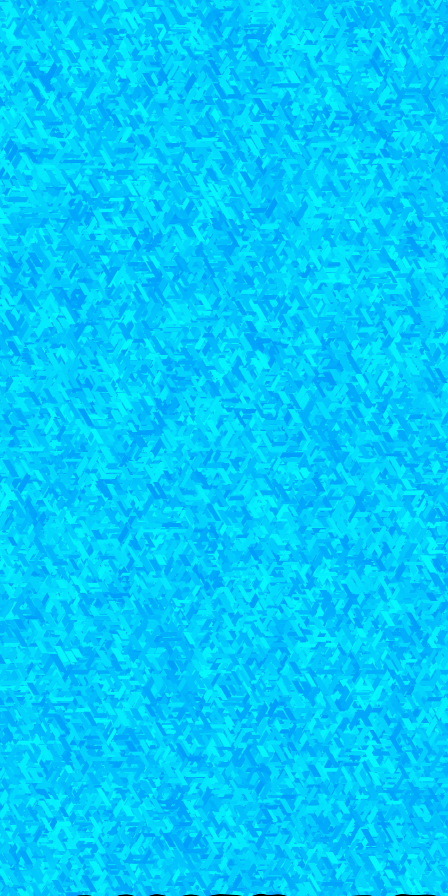
Give the GLSL for this pattern, as a Shadertoy shader.

```glsl
const float THIRD_TURN = 1.0471976; // 60 degrees

vec3 hash3(vec3 p) {
    p = fract(p * vec3(0.1031, 0.1030, 0.0973));
    p += dot(p, p.yxz + 33.33);
    return fract((p.xxy + p.yxx) * p.zyx);
}

vec2 heading(float angle) {
    return vec2(cos(angle), sin(angle));
}

float cornerSlope(vec2 corner, vec2 offset) {
    return dot(heading(6.2831853 * hash3(vec3(corner, 7.0)).x), offset);
}

float gradientNoise(vec2 p) {
    vec2 i = floor(p), f = p - i;
    vec2 u = f * f * f * (f * (f * 6.0 - 15.0) + 10.0);
    vec2 e = vec2(1, 0);
    return mix(mix(cornerSlope(i, f), cornerSlope(i + e.xy, f - e.xy), u.x),
               mix(cornerSlope(i + e.yx, f - e.yx), cornerSlope(i + 1.0, f - 1.0), u.x), u.y);
}

vec3 waterColor(float tone) {
    return mix(vec3(0.0, 0.625, 0.98), vec3(0.02, 0.97, 0.99), clamp(tone, 0.0, 1.0));
}

void mainImage(out vec4 fragColor, in vec2 fragCoord) {
    vec2 p = fragCoord / iResolution.x;
    float pixel = 1.0 / iResolution.x;
    float drift = 0.16 * gradientNoise(p * 9.0);
    vec3 color = waterColor(0.5 + drift);

    // Overlapping layers of slanted strokes in three directions
    for (int i = 0; i < 33; i++) {
        float layer = float(i);
        float angle = THIRD_TURN * float(i % 3);
        float endAngle = angle + THIRD_TURN * float(1 + (i / 3) % 2);
        vec2 cellSize = i % 3 == 0 ? vec2(0.055, 0.014) : vec2(0.048, 0.018);

        // Skewed grid with each row shifted at random
        vec2 q = inverse(mat2(heading(angle), heading(endAngle))) * p / cellSize;
        q += hash3(vec3(layer, 3.0, 5.0)).xy * 20.0 + 100.0;
        q.x += hash3(vec3(floor(q.y), layer, 11.0)).x;
        vec2 cell = floor(q);
        vec3 look = hash3(vec3(cell, layer + 1.0));
        vec3 shape = hash3(vec3(cell, layer + 51.0));

        // Parallelogram with smooth edges
        vec2 halfSize = mix(vec2(0.22, 0.25), vec2(0.48, 0.46), shape.xy);
        vec2 edge = (abs(q - cell - 0.5) - halfSize) * cellSize * sin(THIRD_TURN);
        vec2 cover = clamp(0.5 - edge / pixel, 0.0, 1.0);
        float stroke = cover.x * cover.y * step(look.x, 0.42);
        color = mix(color, waterColor(look.y + drift), stroke);
    }

    // Sparse dark gaps along the lower rim
    float gapHeight = 0.012 * (gradientNoise(vec2(p.x * 22.0, 4.5)) + 0.35 * p.x - 0.25);
    color *= smoothstep(-0.5 * pixel, 0.5 * pixel, p.y - gapHeight);

    fragColor = vec4(color, 1.0);
}
```
